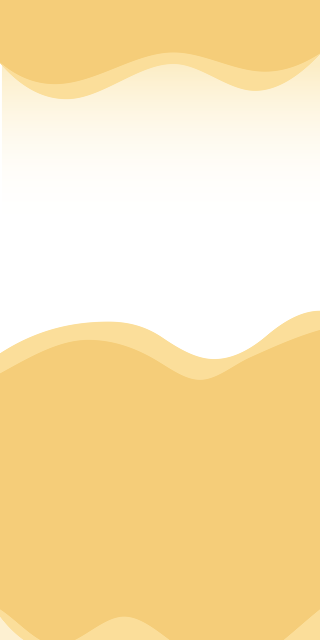
This background is drawn by a Shadertoy shader. Its source:

```glsl
// Honey-coloured waves hanging from the top and rising from below, around a white gap.
// Each wave edge is a smooth Hermite curve through a few knots; flat colours are
// layered by edge coverage, and a soft haze fades out beneath the upper wave.

const vec3 HONEY = vec3(0.961, 0.804, 0.475);
const vec3 CREAM = vec3(0.984, 0.871, 0.604);
const vec3 PALE  = vec3(0.992, 0.940, 0.820);
const vec3 WHITE = vec3(1.0);
const vec3 HAZE  = vec3(0.988, 0.928, 0.770);

// Knots are (x, depth, slope), in canvas widths with depth measured from the top.
const vec3 UPPER_HONEY[6] = vec3[6](
    vec3(0.0, 0.195, 0.85), vec3(0.172, 0.263, 0.0), vec3(0.357, 0.214, -0.40),
    vec3(0.542, 0.164, 0.0), vec3(0.828, 0.224, 0.0), vec3(1.0, 0.167, -0.65));
const vec3 UPPER_CREAM[6] = vec3[6](
    vec3(0.0, 0.198, 1.15), vec3(0.208, 0.310, 0.0), vec3(0.375, 0.255, -0.49),
    vec3(0.542, 0.200, 0.0), vec3(0.797, 0.284, 0.0), vec3(1.0, 0.170, -1.05));
const vec3 LOWER_CREAM[6] = vec3[6](
    vec3(0.0, 1.104, -0.65), vec3(0.339, 1.005, 0.0), vec3(0.508, 1.055, 0.68),
    vec3(0.669, 1.122, 0.0), vec3(0.833, 1.049, -0.85), vec3(1.0, 0.971, 0.0));
const vec3 LOWER_HONEY[6] = vec3[6](
    vec3(0.0, 1.167, -0.55), vec3(0.276, 1.062, 0.0), vec3(0.482, 1.122, 0.58),
    vec3(0.625, 1.187, 0.0), vec3(0.781, 1.117, -0.45), vec3(1.0, 1.031, -0.28));
const vec3 BASE_CREAM[6] = vec3[6](
    vec3(0.0, 1.904, 0.65), vec3(0.177, 2.016, 0.0), vec3(0.388, 1.927, 0.0),
    vec3(0.526, 1.997, 0.75), vec3(0.698, 2.094, 0.0), vec3(1.0, 1.904, -0.80));

// Cubic Hermite depth between two knots
float hermite(float x, vec3 a, vec3 b) {
    float span = b.x - a.x;
    float t = clamp((x - a.x) / span, 0.0, 1.0);
    float s = 1.0 - t;
    return mix(a.y, b.y, t * t * (3.0 - 2.0 * t))
         + span * t * s * (a.z * s - b.z * t);
}

// Depth of a whole wave edge
float wave(float x, vec3 knots[6]) {
    float depth = knots[0].y;
    for (int i = 0; i < 5; i++) {
        if (x >= knots[i].x) depth = hermite(x, knots[i], knots[i + 1]);
    }
    return depth;
}

// Smooth coverage of the region where the signed distance is positive
float coverage(float dist, float pixel) {
    return smoothstep(-0.6 * pixel, 0.6 * pixel, dist);
}

// Warm haze that fades downward between two depths
vec3 hazeColor(float depth, float start, float end) {
    float strength = clamp((end - depth) / (end - start), 0.0, 1.0);
    return mix(WHITE, HAZE, pow(strength, 2.2));
}

void mainImage(out vec4 fragColor, in vec2 fragCoord) {
    vec2 uv = fragCoord / iResolution.xy;
    float x = uv.x;
    float depth = 2.0 * (1.0 - uv.y);
    float pixel = 2.0 / iResolution.y;

    // White gap, with the haze inset from the left side
    vec3 color = mix(WHITE, hazeColor(depth, 0.20, 0.73), coverage(x - 0.006, pixel));

    // Upper waves
    color = mix(color, CREAM, coverage(wave(x, UPPER_CREAM) - depth, pixel));
    color = mix(color, HONEY, coverage(wave(x, UPPER_HONEY) - depth, pixel));

    // Lower waves
    color = mix(color, CREAM, coverage(depth - wave(x, LOWER_CREAM), pixel));
    color = mix(color, HONEY, coverage(depth - wave(x, LOWER_HONEY), pixel));

    // Base wave and the pale corner under it
    color = mix(color, CREAM, coverage(depth - wave(x, BASE_CREAM), pixel));
    float corner = hermite(x, vec3(0.0, 1.927, 1.3), vec3(0.21, 2.042, 0.0));
    color = mix(color, PALE, coverage(depth - corner, pixel));

    fragColor = vec4(color, 1.0);
}
```
